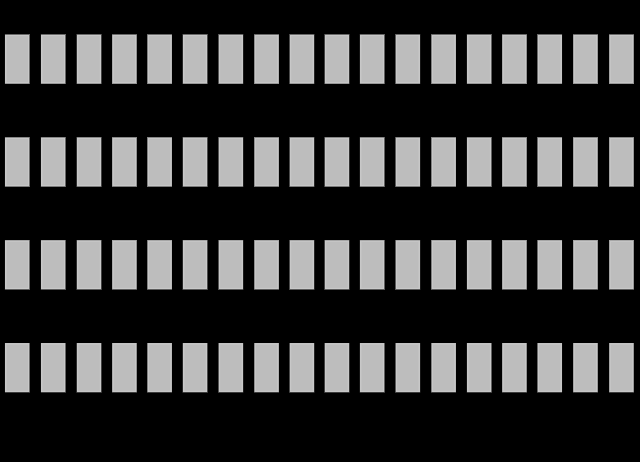
Reproduce this pattern procedurally as a Shadertoy shader.

```glsl
// Four rows of eighteen upright light grey bars on black.

const float TAU = 6.2831853;
const vec2 COUNT = vec2(18.0, 4.0);
const vec2 PITCH = vec2(0.0555, 0.1607);         // spacing, in canvas widths
const vec2 FIRST_CENTER = vec2(0.0273, 0.1474);  // lower left bar
const vec2 HALF_SIZE = vec2(0.0192, 0.0385);
const float RIM_WIDTH = 0.0024;
const vec3 BACKGROUND = vec3(0.0);
const vec3 BAR_GREY = vec3(0.742);
const vec3 RIM_GREY = vec3(0.785);

float boxDistance(vec2 p, vec2 halfSize) {
    vec2 q = abs(p) - halfSize;
    return length(max(q, 0.0)) + min(max(q.x, q.y), 0.0);
}

// Coverage of the region where the distance is negative
float coverage(float dist, float pixel) {
    return clamp(0.5 - dist / pixel, 0.0, 1.0);
}

// Slight unevenness in column spacing
float columnDrift(float column) {
    float slow = sin(TAU * column / 17.0);
    float quick = cos(TAU * (column - 2.0) / 5.3);
    return 0.0005 * (slow + quick);
}

void mainImage(out vec4 fragColor, in vec2 fragCoord) {
    float pixel = 1.0 / iResolution.x;
    vec2 p = fragCoord * pixel;

    // Nearest bar in the bounded grid
    vec2 cell = floor((p - FIRST_CENTER) / PITCH + 0.5);
    cell = clamp(cell, vec2(0.0), COUNT - 1.0);
    vec2 local = p - FIRST_CENTER - cell * PITCH;
    local.x -= columnDrift(cell.x);

    // Flat face with a faintly lighter rim
    float dist = boxDistance(local, HALF_SIZE);
    vec3 bar = mix(RIM_GREY, BAR_GREY, coverage(dist + RIM_WIDTH, pixel));
    vec3 color = mix(BACKGROUND, bar, coverage(dist, pixel));

    fragColor = vec4(color, 1.0);
}
```
